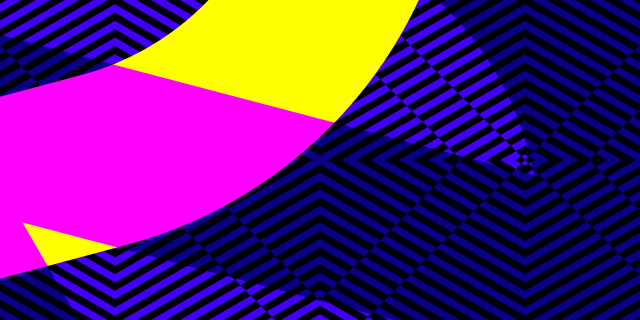
Reproduce this background procedurally as a Shadertoy shader.

```glsl
const vec3 BLACK = vec3(0.0, 0.0, 0.04);
const vec3 NAVY = vec3(0.04, 0.0, 0.52);
const vec3 VIOLET = vec3(0.26, 0.0, 0.98);
const vec3 MAGENTA = vec3(1.0, 0.0, 1.0);
const vec3 YELLOW = vec3(1.0, 1.0, 0.0);

// Lengths are in canvas heights, angles in radians
const vec2 RHOMB_CENTER = vec2(1.6406, 0.5);
const float RHOMB_SPACING = 1.28125;
const float RHOMB_SLOPE = 0.57735;
const float STRIPE_PERIOD = 0.05208;
const float STRIPE_PHASE = 0.0052;
const float FLIP_WIDTH = 0.2005;

const vec2 BAND_CENTER = vec2(0.0339, 1.5938);
const float BAND_INNER = 0.8568;
const float BAND_OUTER = 1.4063;
const float BAND_LEAN = 0.2618;

const vec2 SPLIT_POINT = vec2(0.3594, 0.7969);
const float SPLIT_TILT = 0.257;
const vec2 DISC_CENTER = vec2(0.695, 0.273);
const float DISC_RADIUS = 0.990;
const vec2 WEDGE_APEX = vec2(0.0703, 0.3047);
const vec2 WEDGE_NORMAL = vec2(0.866, 0.5);

// Antialiased coverage of a signed distance, positive inside
float coverage(float d) {
    return clamp(d * iResolution.y + 0.5, 0.0, 1.0);
}

// Concentric rhombi, inverted between two parallel diagonals
float rhombStripes(vec2 p) {
    vec2 q = p - RHOMB_CENTER;
    q.x = mod(q.x + 0.5 * RHOMB_SPACING, RHOMB_SPACING) - 0.5 * RHOMB_SPACING;
    q = abs(q);
    float phase = (q.y + RHOMB_SLOPE * q.x - STRIPE_PHASE) / STRIPE_PERIOD;
    float edge = 0.25 - abs(fract(phase + 0.5) - 0.5);
    float stripe = coverage(edge * STRIPE_PERIOD * 0.866);
    float diagonal = q.x - q.y;
    float flip = coverage(min(diagonal, FLIP_WIDTH - diagonal) * 0.7071);
    return mix(stripe, 1.0 - stripe, flip);
}

// Ring that runs on as a straight strip to the left
float bandMask(vec2 p) {
    vec2 q = p - BAND_CENTER;
    vec2 along = vec2(cos(BAND_LEAN), sin(BAND_LEAN));
    float radius = dot(q, along) < 0.0 ? dot(q, vec2(along.y, -along.x)) : length(q);
    return coverage(min(radius - BAND_INNER, BAND_OUTER - radius));
}

// Areas with the brighter pair of colours
float brightMask(vec2 p) {
    vec2 normal = vec2(sin(SPLIT_TILT), cos(SPLIT_TILT));
    vec2 fromDisc = p - DISC_CENTER;
    fromDisc.x = max(fromDisc.x, 0.0);
    float upper = min(dot(p - SPLIT_POINT, normal), DISC_RADIUS - length(fromDisc));
    vec2 w = p - WEDGE_APEX;
    float wedge = min(-dot(w, normal), dot(w, WEDGE_NORMAL));
    return coverage(max(upper, wedge));
}

void mainImage(out vec4 fragColor, in vec2 fragCoord) {
    vec2 p = fragCoord / iResolution.y;
    float bright = brightMask(p);
    vec3 stripes = mix(BLACK, mix(NAVY, VIOLET, bright), rhombStripes(p));
    vec3 band = mix(MAGENTA, YELLOW, bright);
    fragColor = vec4(mix(stripes, band, bandMask(p)), 1.0);
}
```
